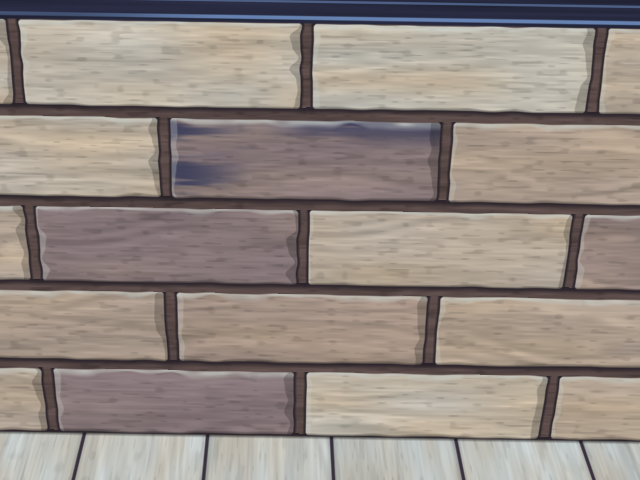
Write a WebGL 1 fragment shader that draws this texture.

```glsl
precision highp float;
// Wall of bevelled wooden bricks in running bond, between a dark metal rail and a pale deck.
// Rows and columns shrink downwards by a mild perspective; every brick has its own stain,
// and stretched value noise gives the grain, the chipped bevels and the inky streaks.
uniform vec2 u_resolution;

// Layout, in canvas heights
const float TILT = 0.016;         // fall of the rows towards the right
const float WALL_TOP = 0.0382;    // depth of the first row at the left edge
const float ROW_PITCH = 0.2075;
const float ROW_SHRINK = 0.0065;
const float BRICK_PITCH = 0.6146;
const float BRICK_SHRINK = 0.02135;
const float BRICK_FILL = 0.89;    // share of a row covered by brick
const float GAP = 0.022;
const float CORNER = 0.007;
const float DECK_ROW = 4.9;       // row coordinate where the deck begins
const float PLANK = 0.257;
const vec2 INKED_BRICK = vec2(1.0, 2.0);

// Colours
const vec3 TAN = vec3(0.73, 0.65, 0.55);
const vec3 SILVER = vec3(0.78, 0.80, 0.78);
const vec3 UMBER = vec3(0.51, 0.45, 0.46);
const vec3 BACKING = vec3(0.35, 0.29, 0.28);
const vec3 SHADOW = vec3(0.14, 0.12, 0.15);
const vec3 METAL = vec3(0.15, 0.16, 0.24);
const vec3 SHEEN = vec3(0.40, 0.51, 0.69);
const vec3 DECK = vec3(0.77, 0.80, 0.80);
const vec3 INK = vec3(0.23, 0.24, 0.35);

float hash(vec2 p) {
  vec3 q = fract(vec3(p.xyx) * 0.1031);
  q += dot(q, q.yzx + 33.33);
  return fract((q.x + q.y) * q.z);
}

float noise(vec2 p) {
  vec2 i = floor(p), f = fract(p);
  f = f * f * (3.0 - 2.0 * f);
  return mix(mix(hash(i), hash(i + vec2(1, 0)), f.x),
             mix(hash(i + vec2(0, 1)), hash(i + 1.0), f.x), f.y);
}

// Grain running along x, roughly -1 to 1
float grain(vec2 q, float seed) {
  q += seed;
  float warp = noise(q * vec2(4.0, 16.0));
  float rings = noise(vec2(q.x * 2.5, q.y * 75.0 + warp * 6.0));
  float fibres = noise(q * vec2(22.0, 240.0));
  float pores = smoothstep(0.65, 0.95, noise(q * vec2(40.0, 170.0)));
  return (rings - 0.5) * 0.9 + (fibres - 0.5) * 0.6 - pores * 0.5;
}

// Stain of each brick: one vector per row, one component per column
float brickStain(float row, float column) {
  vec4 s = vec4(0.15, 0.10, 0.05, 0.20);
  if (row > 0.5) s = vec4(0.0, 0.16, 0.85, 0.30);
  if (row > 1.5) s = vec4(0.25, 0.95, 0.20, 0.65);
  if (row > 2.5) s = vec4(0.0, 0.30, 0.45, 0.28);
  if (row > 3.5) s = vec4(0.25, 1.0, 0.12, 0.25);
  return dot(s, vec4(equal(vec4(0, 1, 2, 3), vec4(column))));
}

vec3 metalRail(float s, float x) {
  float strip = smoothstep(0.004, 0.0, abs(s + 0.011) - 0.002);
  float upper = smoothstep(0.003, 0.0, abs(s + 0.045) - 0.001);
  vec3 c = METAL * (0.85 + 0.3 * noise(vec2(x * 4.0, s * 150.0)));
  c = mix(c, SHEEN, strip * (0.45 + 0.55 * smoothstep(0.1, 0.5, x)));
  return mix(c, SHEEN, upper * 0.6);
}

vec3 deck(float x, float depth, float px) {
  float t = (depth - 0.903) / 0.097;
  float width = PLANK + 0.0143 * t;
  float u = (x - 0.69 - 0.005 * t) / width;
  float id = floor(u), edge = (0.5 - abs(fract(u) - 0.5)) * width;
  float g = grain(vec2(depth, u * PLANK), id * 7.3 + 40.0);
  vec3 c = mix(DECK, TAN, 0.45 * noise(vec2(u * 9.0, depth * 14.0)));
  c *= 0.95 + 0.1 * hash(vec2(id, 5.0)) + 0.12 * g;
  c *= 0.86 + 0.14 * smoothstep(0.003, 0.014, edge);
  return mix(SHADOW * 1.6, c, smoothstep(-px, px, edge - 0.0035));
}

void main() {
  float px = 1.0 / u_resolution.y;
  vec2 p = gl_FragCoord.xy * px;
  float depth = 1.0 - p.y;
  float s = depth - TILT * p.x - WALL_TOP;

  // Row and column under the perspective
  float k = (ROW_PITCH - sqrt(ROW_PITCH * ROW_PITCH - 4.0 * ROW_SHRINK * s)) / (2.0 * ROW_SHRINK);
  float row = clamp(floor(k), 0.0, 4.0), f = k - row;
  float rowHeight = ROW_PITCH - 2.0 * ROW_SHRINK * k;
  float pitch = BRICK_PITCH - BRICK_SHRINK * k;
  float u = (p.x - 0.6406 + 0.0035 * k) / pitch + 0.5 * mod(row, 2.0);
  float column = floor(u) + 2.0, v = fract(u);
  float seed = hash(vec2(row, column) + 3.0) * 50.0;
  vec2 q = vec2(v * pitch, f * rowHeight);

  // Distances to the four uneven edges
  float chipX = noise(vec2(q.x * 22.0 + seed, row)), chipY = noise(vec2(q.y * 45.0 + seed, column));
  float left = q.x - GAP * 0.5 - 0.003 * chipY;
  float right = pitch - q.x - GAP * 0.5 - 0.004 * chipY;
  float top = q.y - 0.003 * chipX;
  float bottom = (BRICK_FILL - f) * rowHeight - 0.003 * chipX;
  vec2 e = vec2(min(left, right), min(top, bottom));
  float inside = CORNER - length(max(CORNER - e, 0.0));

  // Wood face
  float stain = brickStain(row, column);
  float g = grain(q, seed);
  float patches = noise(q * vec2(5.0, 22.0) + seed);
  vec3 wood = mix(TAN, UMBER, clamp(stain + (patches - 0.5) * 0.35, 0.0, 1.0));
  wood = mix(wood, SILVER, (1.0 - smoothstep(0.0, 0.4, stain)) * (0.25 + 0.5 * patches));
  wood *= 1.0 + 0.2 * g;
  float inked = float(all(lessThan(abs(vec2(row, column) - INKED_BRICK), vec2(0.1))));
  float streak = noise(q * vec2(7.0, 60.0) + seed) * 0.7 + noise(q * vec2(18.0, 150.0)) * 0.3;
  float inkArea = mix(smoothstep(0.36, 0.05, v), smoothstep(0.07, 0.0, q.y), smoothstep(0.3, 0.6, v));
  wood = mix(wood, INK, inked * smoothstep(0.38, 0.68, streak) * inkArea * 0.9);

  // Chipped bevels: worn pale top, tinted ends, dark lower lip
  float worn = smoothstep(0.006 + 0.016 * chipX, 0.003, top);
  wood = mix(wood, SILVER, worn * (0.35 + 0.4 * noise(q * vec2(35.0, 90.0) + seed)));
  float bevel = 0.006 + 0.018 * chipY;
  wood *= 1.0 - 0.2 * smoothstep(bevel, bevel - 0.004, right);
  wood = mix(wood, SILVER, 0.3 * smoothstep(bevel * 0.7, bevel * 0.7 - 0.004, left));
  wood *= 1.0 - 0.28 * smoothstep(0.004 + 0.005 * chipX, 0.001, bottom);

  // Recess behind the bricks, shaded at their lower and side edges
  float below = smoothstep(0.014, 0.0, -bottom) * step(bottom, 0.003);
  float beside = smoothstep(0.008, 0.001, abs(e.x)) * step(0.0, bottom);
  vec3 color = BACKING * (1.0 + 0.25 * grain(p, 9.0));
  color = mix(color, SHADOW, max(below, beside) * 0.85);

  // Deck with a contact shadow, then bricks, then the rail
  float deckMask = smoothstep(-px, px, (k - DECK_ROW) * rowHeight);
  vec3 floorColor = deck(p.x, depth, px) * (0.55 + 0.45 * smoothstep(0.0, 0.05, k - DECK_ROW));
  color = mix(color, floorColor, deckMask);
  color = mix(color, wood, smoothstep(-px, px, inside));
  color = mix(metalRail(s, p.x), color, smoothstep(-px, px, s));
  gl_FragColor = vec4(clamp(color, 0.0, 1.0), 1.0);
}
```
